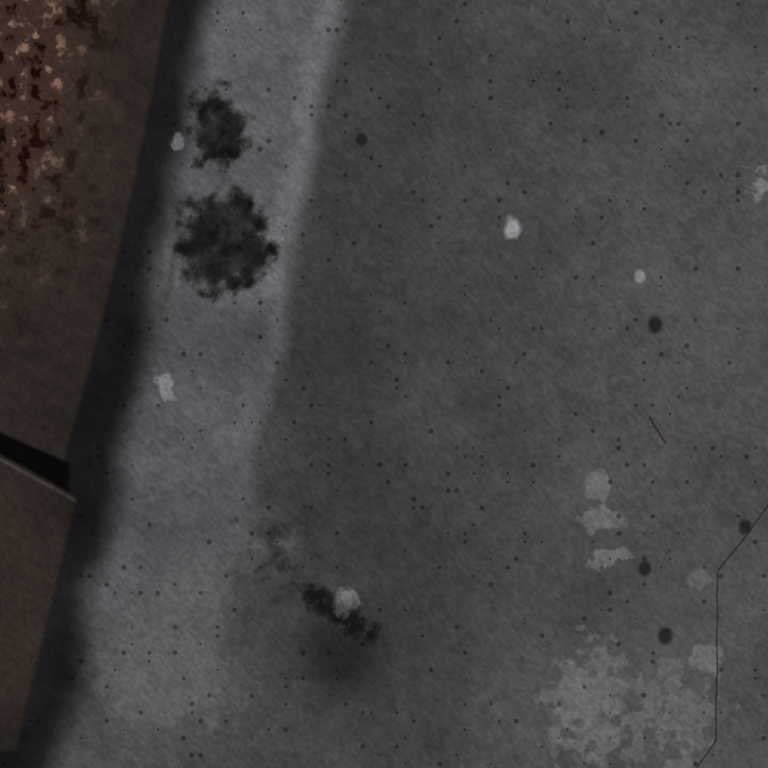
A WebGL 1 fragment shader for this texture:

```glsl
precision highp float;
// Worn concrete floor beside two dark bricks, with a pale mortar strip between.
// Slanted lines and rough ellipses mask colours layered over value noise.
uniform vec2 u_resolution;

float hash(vec2 p) {
  vec3 q = fract(p.xyx * 0.1031);
  q += dot(q, q.yzx + 33.33);
  return fract((q.x + q.y) * q.z);
}

float noise(vec2 p) {
  vec2 i = floor(p), f = fract(p), e = vec2(1, 0);
  f = f * f * (3.0 - 2.0 * f);
  return mix(mix(hash(i), hash(i + e), f.x), mix(hash(i + e.yx), hash(i + 1.0), f.x), f.y);
}

float fbm(vec2 p) {
  float sum = 0.0, amp = 0.5;
  for (int i = 0; i < 5; i++) {
    sum += amp * noise(p);
    p = mat2(1.6, 1.2, -1.2, 1.6) * p + 7.3;
    amp *= 0.5;
  }
  return sum;
}

// 1 where d is negative, fading over the given width
float inside(float d, float width) {
  return 1.0 - smoothstep(-width, width, d);
}

// Ellipse whose rim is displaced by a signed rough value
float blob(vec2 p, vec2 center, vec2 radius, float soft, float rough) {
  return inside(length((p - center) / radius) - 1.0 + rough, soft);
}

float spot(vec2 p, float x, float y, float r, float rough) {
  return blob(p, vec2(x, y), vec2(r, r * 1.2), 0.4, rough);
}

float segment(vec2 p, vec2 a, vec2 b) {
  vec2 ab = b - a;
  return length(p - a - ab * clamp(dot(p - a, ab) / dot(ab, ab), 0.0, 1.0));
}

// Sparse round specks, one candidate per grid cell
float specks(vec2 p, float scale, float density) {
  vec2 cell = floor(p * scale);
  float r = 0.1 + 0.2 * hash(cell + 5.9);
  return step(hash(cell), density) * inside(length(fract(p * scale) - 0.5) - r, 0.1);
}

vec3 brickColor(vec2 p, float cloud, float grit) {
  vec3 c = mix(vec3(0.13, 0.11, 0.10), vec3(0.22, 0.19, 0.17), cloud);
  float rust = blob(p, vec2(0, 0.9), vec2(0.12, 0.24), 0.6, cloud - 0.5);
  c = mix(c, vec3(0.27, 0.19, 0.165), rust * 0.7);
  c += vec3(0.24, 0.20, 0.16) * rust * smoothstep(0.58, 0.78, grit);
  return c - 0.13 * rust * smoothstep(0.44, 0.25, grit);
}

// Pale worn paint at the lower right
float paint(vec2 p, float rough) {
  float m = spot(p, 0.768, 0.085, 0.047, rough);
  m = max(m, 0.8 * spot(p, 0.866, 0.065, 0.045, rough * 1.5));
  m = max(m, spot(p, 0.92, 0.138, 0.018, rough));
  m = max(m, 0.7 * spot(p, 0.911, 0.245, 0.011, rough));
  for (int i = 0; i < 3; i++) {
    vec2 c = vec2(0.777, 0.368) + float(i) * vec2(0.008, -0.046);
    m = max(m, blob(p, c, vec2(0.02, 0.014), 0.3, rough));
  }
  return m;
}

float crack(vec2 p) {
  vec2 bend = vec2(0.937, 0.258), low = vec2(0.934, 0.035);
  float d = min(segment(p, vec2(1, 0.345), bend), segment(p, bend, low));
  return inside(min(d, segment(p, low, vec2(0.911, 0))) - 0.0008, 0.0015);
}

void main() {
  vec2 p = gl_FragCoord.xy / u_resolution;
  float cloud = fbm(p * 9.0), grit = fbm(p * 65.0), grain = noise(p * 250.0) - 1.0;
  grain += noise(vec2(p.x + p.y, p.y - p.x) * vec2(210, 85));
  float rough = (grit - 0.48) * 3.0, wobble = (cloud - 0.48) * 0.04;

  // Floor
  float tone = 0.225 + 0.1 * cloud + 0.025 * smoothstep(0.5, 0.9, p.x);
  tone -= 0.035 * blob(p, vec2(0.44, 0.62), vec2(0.15, 0.48), 0.7, 0.0);
  tone -= 0.025 * spot(p, 0.48, 0.25, 0.14, 0.0);
  vec3 color = tone * vec3(1, 0.985, 1);

  // Pale strip with a bright rim, worn patch and crumbs
  float rim = p.x - 0.26 - 0.19 * p.y + wobble;
  float strip = inside(rim, 0.016) * smoothstep(-0.1, 0.4, p.y);
  color = mix(color, vec3(0.275, 0.275, 0.29) + 0.12 * cloud, strip);
  color += 0.065 * exp(-pow(rim / 0.018 + 1.1, 2.0)) * smoothstep(0.3, 0.8, p.y);
  float worn = blob(p, vec2(0.21, 0.115), vec2(0.09, 0.065), 0.35, rough * 0.5);
  worn = max(worn, 0.6 * blob(p, vec2(0.25, 0.19), vec2(0.04, 0.08), 0.4, rough * 0.5));
  color = mix(color, vec3(0.385), worn * 0.75);
  color += spot(p, 0.35, 0.295, 0.045, rough * 0.5) * (0.03 + 0.1 * rough);

  // Shadowed channel and its thin ridge
  float channel = inside(p.x - 0.075 - 0.2 * p.y + wobble, 0.028);
  color = mix(color, vec3(0.07, 0.065, 0.07) + 0.08 * cloud, channel);
  float ridge = inside(segment(p, vec2(0.232, 0.69), vec2(0.2, 0.53)) - 0.004, 0.006);
  color = mix(color, vec3(0.27, 0.265, 0.26), ridge * 0.75);

  // Hollows in the strip, then a broken pit with soft shadow
  float hollow = spot(p, 0.287, 0.83, 0.036, rough * 0.5);
  hollow = max(hollow, blob(p, vec2(0.292, 0.685), vec2(0.06, 0.068), 0.22, rough * 0.25));
  color = mix(color, vec3(0.115, 0.11, 0.105) + 0.07 * rough, hollow * 0.9);
  color *= 1.0 - 0.35 * blob(p, vec2(0.447, 0.15), vec2(0.05), 0.7, 0.0);
  float pit = segment(p, vec2(0.415, 0.222), vec2(0.475, 0.18)) - 0.015 + rough * 0.008;
  color = mix(color, vec3(0.09 + 0.15 * max(rough, 0.0)), inside(pit, 0.008));
  color += 0.2 * spot(p, 0.447, 0.216, 0.013, rough);

  // Paint, chips, dark pits, twig and crack
  color = mix(color, vec3(0.43, 0.435, 0.44), 0.8 * paint(p, rough));
  float chips = spot(p, 0.667, 0.703, 0.011, rough * 0.4);
  chips = max(chips, 0.7 * spot(p, 0.833, 0.64, 0.007, 0.0));
  chips = max(chips, 0.6 * spot(p, 0.992, 0.765, 0.015, rough));
  chips = max(chips, 0.7 * spot(p, 0.219, 0.5, 0.012, rough));
  chips = max(chips, 0.6 * spot(p, 0.232, 0.814, 0.008, rough));
  color = mix(color, vec3(0.55, 0.56, 0.57), chips);
  float pits = spot(p, 0.471, 0.818, 0.007, 0.0) + spot(p, 0.853, 0.577, 0.009, 0.0);
  pits += spot(p, 0.97, 0.314, 0.008, 0.0) + spot(p, 0.84, 0.26, 0.008, 0.0);
  color = mix(color, vec3(0.12), 0.85 * (pits + spot(p, 0.866, 0.172, 0.009, 0.0)));
  float twig = segment(p, vec2(0.846, 0.456), vec2(0.866, 0.424)) - 0.001;
  color = mix(color, vec3(0.19, 0.14, 0.1), inside(twig, 0.002));
  color = mix(color, vec3(0.11), 0.75 * crack(p + vec2(wobble * 0.4, 0)));
  color *= 1.0 - 0.35 * specks(p, 90.0, 0.07);

  // Bricks split by a dark joint
  float side = p.x + 0.05 - 0.372 * p.y + 0.103 * p.y * p.y;
  float base = 0.4375 - 0.44 * p.x - p.y, top = p.y - 0.408 + 0.55 * p.x;
  float lower = max(max(p.x - 0.0145 - 0.242 * p.y, top), 0.023 - p.y);
  color = mix(color, vec3(0.035), inside(max(max(-top, -base), p.x - 0.09), 0.004));
  vec3 brick = brickColor(p, cloud, grit);
  brick += 0.09 * inside(abs(top + 0.006) - 0.002, 0.003);
  color = mix(color, brick, inside(min(max(side, base), lower), 0.004));

  color *= 1.0 + 0.13 * grain + 0.07 * rough;
  gl_FragColor = vec4(clamp(color, 0.0, 1.0), 1);
}
```
